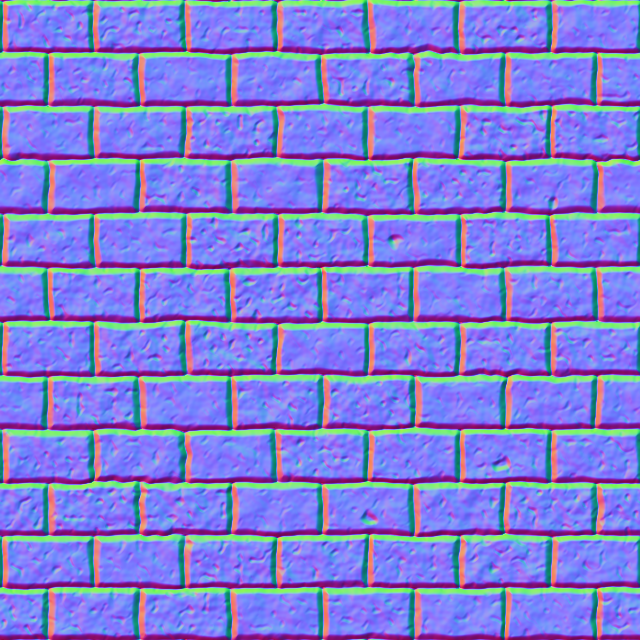
Write a Shadertoy shader that draws this texture map.

```glsl
// Tangent-space normal map of a worn running-bond brick wall
const vec2  BRICKS       = vec2(7.0, 12.0);   // repeats across and down
const vec2  BOND_OFFSET  = vec2(0.03, 0.5);   // joint start, shift of alternate rows
const float ROW_SHIFT    = 0.0018;
const float ROW_DRIFT    = 0.003;             // uneven row heights
const float BEVEL_WIDTH  = 0.0098;
const float BEVEL_HEIGHT = 0.024;
const float CORNER       = 0.008;
const float WOBBLE       = 0.0055;            // slow bend of the joints
const float RAGGED       = 0.0026;            // fine raggedness of the joints
const float SWELL        = 0.0045;            // broad unevenness of the faces
const float GRAIN        = 0.0026;
const float PIT_DEPTH    = 0.0034;
const float CHIP_DEPTH   = 0.009;
const float CHIP_RADIUS  = 0.013;
const float CHIP_CHANCE  = 0.035;
const float SAMPLE_STEP  = 0.0020;

vec2 hash2(vec2 p) {
    vec3 q = fract(vec3(p.xyx) * vec3(0.1031, 0.1030, 0.0973));
    q += dot(q, q.yzx + 33.33);
    return fract((q.xx + q.yz) * q.zy);
}

float cornerSlope(vec2 id, vec2 offset, float period, float seed) {
    float angle = 6.2832 * hash2(mod(id, period) + seed).x;
    return dot(vec2(cos(angle), sin(angle)), offset);
}

// Gradient noise that tiles over the unit square
float noise(vec2 uv, float freq, float seed) {
    vec2 p = uv * freq, id = floor(p), f = p - id;
    vec2 w = f * f * f * (f * (f * 6.0 - 15.0) + 10.0);
    vec2 e = vec2(1.0, 0.0);
    float low  = mix(cornerSlope(id, f, freq, seed),
                     cornerSlope(id + e, f - e, freq, seed), w.x);
    float high = mix(cornerSlope(id + e.yx, f - e.yx, freq, seed),
                     cornerSlope(id + 1.0, f - 1.0, freq, seed), w.x);
    return mix(low, high, w.y);
}

// Depth inside a rounded brick, zero along the joint
float brickInset(vec2 p, vec2 halfSize) {
    vec2 q = abs(p) - halfSize + CORNER;
    return CORNER - length(max(q, 0.0)) - min(max(q.x, q.y), 0.0);
}

float wallHeight(vec2 uv) {
    // Bend and fray the joints, more in worn patches
    float wear = 0.6 + 1.6 * smoothstep(0.1, 0.5, noise(uv, 6.0, 3.0));
    vec2 bend = vec2(noise(uv, 13.0, 11.0), noise(uv, 13.0, 23.0));
    vec2 fray = vec2(noise(uv, 50.0, 37.0), noise(uv, 50.0, 41.0));
    vec2 warped = uv + WOBBLE * bend + RAGGED * wear * fray;
    warped.y += ROW_DRIFT * sin(6.2832 * (uv.y - 0.06));

    // Running bond layout
    vec2 cell = (warped + vec2(0.0, ROW_SHIFT)) * BRICKS;
    cell.x -= BOND_OFFSET.x + BOND_OFFSET.y * mod(floor(cell.y) + 1.0, 2.0);
    vec2 id = mod(floor(cell), BRICKS);
    vec2 local = (fract(cell) - 0.5) / BRICKS;
    float inset = brickInset(local, 0.5 / BRICKS);
    float bevel = BEVEL_WIDTH * (1.0 + 0.5 * noise(uv, 17.0, 29.0));
    float face = smoothstep(-0.5, 1.0, inset / bevel);

    // Swell, grain and pits, with roughness set per brick
    float roughness = mix(0.5, 1.2, hash2(id + 71.0).x);
    float grain = noise(uv, 54.0, 53.0) + 0.5 * noise(uv, 104.0, 61.0);
    float pits = smoothstep(0.15, 0.65, noise(uv, 76.0, 83.0));
    float relief = SWELL * noise(uv, 25.0, 47.0)
                 + roughness * (GRAIN * grain - PIT_DEPTH * pits);

    // A few bricks carry one larger chip
    vec2 chipCentre = (hash2(id + 97.0) - 0.5) * vec2(0.1, 0.05);
    float chipDist = length(local - chipCentre) + 0.012 * noise(uv, 60.0, 19.0);
    float chip = step(hash2(id + 131.0).y, CHIP_CHANCE)
               * (1.0 - smoothstep(0.0, 1.0, chipDist / CHIP_RADIUS));

    return BEVEL_HEIGHT * face + smoothstep(0.0, 0.6, face) * (relief - CHIP_DEPTH * chip);
}

void mainImage(out vec4 fragColor, in vec2 fragCoord) {
    vec2 uv = fragCoord / iResolution.xy;
    vec2 e = vec2(SAMPLE_STEP, 0.0);

    // Central differences also soften the joint line
    vec2 slope = vec2(wallHeight(uv + e) - wallHeight(uv - e),
                      wallHeight(uv + e.yx) - wallHeight(uv - e.yx)) / (2.0 * SAMPLE_STEP);
    vec3 normal = normalize(vec3(slope.x, -slope.y, 1.0));

    // Red faces left, green faces up, blue stores the unsigned height axis
    fragColor = vec4(0.5 + 0.5 * normal.xy, normal.z, 1.0);
}
```
